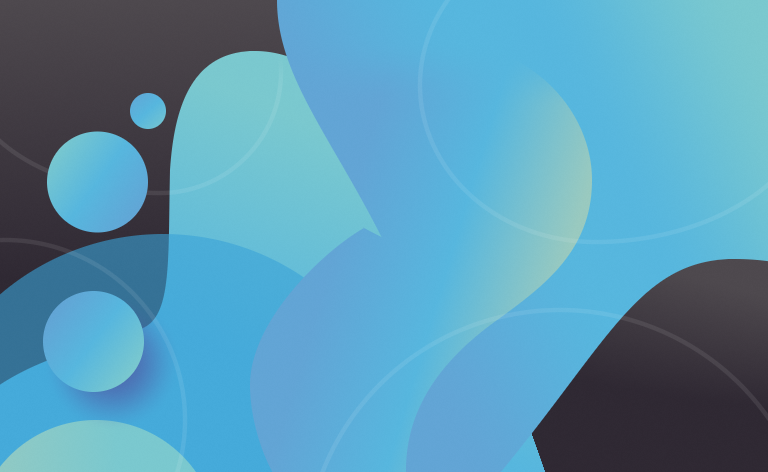
Reproduce this background procedurally as a WebGL 1 fragment shader.

```glsl
precision highp float;
// Layered blue and mint liquid shapes with floating balls and faint rings on charcoal.
uniform vec2 u_resolution;

// Layout units: the canvas is HEIGHT units high, y runs downwards.
const float HEIGHT = 4.72;
const float RING_WIDTH = 0.022;
const float RING_ALPHA = 0.085;
const float VEIL_ALPHA = 0.6;
const float SHADOW_ALPHA = 0.75;
const float GRAIN = 0.008;

const vec3 CHARCOAL = vec3(0.305, 0.285, 0.305);
const vec3 NIGHT = vec3(0.185, 0.16, 0.20);
const vec3 PERIWINKLE = vec3(0.385, 0.645, 0.835);
const vec3 SKY = vec3(0.34, 0.715, 0.87);
const vec3 MINT = vec3(0.48, 0.785, 0.81);
const vec3 SAGE = vec3(0.60, 0.79, 0.75);
const vec3 VEIL = vec3(0.225, 0.635, 0.845);
const vec3 SHADOW = vec3(0.31, 0.36, 0.65);

float hash(vec2 p) {
  vec3 q = fract(p.xyx * 0.1031);
  q += dot(q, q.yzx + 33.33);
  return fract((q.x + q.y) * q.z);
}

// Antialiased coverage of a signed distance, positive inside.
float cover(float d) {
  return clamp(d * u_resolution.y / HEIGHT + 0.5, 0.0, 1.0);
}

// Signed distance to a Bezier edge that descends from a to d, positive on its right.
float edge(vec2 p, vec2 a, vec2 b, vec2 c, vec2 d) {
  float lo = 0.0, hi = 1.0;
  vec2 q = a, tangent = d - a;
  for (int i = 0; i < 16; i++) {
    float t = 0.5 * (lo + hi), s = 1.0 - t;
    q = s * s * s * a + 3.0 * s * t * (s * b + t * c) + t * t * t * d;
    tangent = s * s * (b - a) + 2.0 * s * t * (c - b) + t * t * (d - c);
    if (q.y < p.y) lo = t; else hi = t;
  }
  return (p.x - q.x) * max(normalize(tangent).y, 0.05);
}

float disc(vec2 p, vec2 center, float radius) {
  return radius - length(p - center);
}

vec3 ramp(vec3 a, vec3 b, vec3 c, float t) {
  return mix(mix(a, b, clamp(t * 2.0, 0.0, 1.0)), c, clamp(t * 2.0 - 1.0, 0.0, 1.0));
}

// Pale ring whose left and right halves may have different widths.
float ring(vec2 p, vec2 center, float left, float right, float high) {
  vec2 radius = vec2(p.x < center.x ? left : right, high);
  vec2 q = (p - center) / radius;
  float d = (dot(q, q) - 1.0) / max(2.0 * length(q / radius), 0.01);
  return RING_ALPHA * cover(RING_WIDTH - abs(d));
}

void ball(inout vec3 col, vec2 p, vec2 center, float radius, vec2 axis) {
  float t = 0.5 + 0.5 * dot(p - center, axis) / radius;
  col = mix(col, ramp(PERIWINKLE, SKY, MINT, t), cover(disc(p, center, radius)));
}

float mintBlob(vec2 p) {
  float d;
  if (p.y < 1.7) d = edge(p, vec2(2.55, 0.51), vec2(1.9, 0.51), vec2(1.74, 1.1), vec2(1.7, 1.7));
  else if (p.y < 3.28) d = edge(p, vec2(1.7, 1.7), vec2(1.68, 2.6), vec2(1.72, 3.15), vec2(1.43, 3.28));
  else d = edge(p, vec2(1.43, 3.28), vec2(1.1, 3.45), vec2(0.5, 3.5), vec2(-0.05, 3.88));
  float bulge = max(p.x - 2.55, 0.0);
  return min(d, p.y - 0.51 - 0.5 * bulge * bulge);
}

float blueSheet(vec2 p) {
  float upper = edge(p, vec2(2.77, 0.0), vec2(2.77, 0.75), vec2(3.3, 1.35), vec2(3.82, 2.38));
  float lower = p.y < 3.85
    ? edge(p, vec2(3.64, 2.28), vec2(3.25, 2.5), vec2(2.5, 3.2), vec2(2.5, 3.85))
    : edge(p, vec2(2.5, 3.85), vec2(2.5, 4.15), vec2(2.6, 4.5), vec2(2.73, 4.73));
  float notch = p.y - 2.28 - 0.52 * (p.x - 3.64);
  float hill = edge(p, vec2(7.35, 2.59), vec2(6.4, 2.59), vec2(6.1, 3.4), vec2(5.0, 4.73));
  float rise = max(p.x - 7.35, 0.0);
  hill = min(hill, p.y - 2.59 - 0.2 * rise * rise);
  return min(max(upper, min(lower, notch)), -hill);
}

float frontWave(vec2 p) {
  if (p.y < 1.8) return -edge(p, vec2(4.4, 0.42), vec2(5.3, 0.42), vec2(5.92, 1.1), vec2(5.92, 1.8));
  if (p.y < 3.18) return -edge(p, vec2(5.92, 1.8), vec2(5.92, 2.5), vec2(5.45, 2.85), vec2(5.0, 3.18));
  return -edge(p, vec2(5.0, 3.18), vec2(4.4, 3.6), vec2(4.05, 4.1), vec2(4.06, 4.73));
}

void main() {
  vec2 p = vec2(gl_FragCoord.x, u_resolution.y - gl_FragCoord.y) * HEIGHT / u_resolution.y;

  // Charcoal ground, lit again towards the right
  vec3 col = mix(CHARCOAL, NIGHT, clamp(p.y / 2.8 - 0.27 * max(p.x - 3.0, 0.0) * step(2.0, p.y) * (4.9 - p.y) / 2.3, 0.0, 1.0));

  // Mint blob, translucent disc and lower mint disc
  col = mix(col, mix(MINT, SKY, clamp((p.y - 0.4 * p.x) / 2.6, 0.0, 1.0)), cover(mintBlob(p)));
  col = mix(col, VEIL, VEIL_ALPHA * cover(disc(p, vec2(1.63, 4.84), 2.5)));
  col = mix(col, mix(SAGE, MINT, clamp(p.x * 0.6 + 0.3, 0.0, 1.0)), cover(disc(p, vec2(0.96, 5.42), 1.22)));

  // Blue sheet, then the wave folded over it
  float along = p.x - 0.5 * p.y;
  vec3 sheet = mix(PERIWINKLE, SKY, smoothstep(2.2, 4.6, along));
  sheet = mix(sheet, MINT, smoothstep(5.2, 7.5, along));
  vec3 wave = ramp(PERIWINKLE, SKY, SAGE, (p.x + 0.3 * p.y - 4.1) / 2.35);
  sheet = mix(sheet, wave, cover(frontWave(p)) * smoothstep(0.4, 1.1, p.y));
  col = mix(col, sheet, cover(blueSheet(p)));

  // Faint rings
  float rings = ring(p, vec2(5.95, 0.85), 1.75, 2.24, 1.57) + ring(p, vec2(5.6, 5.65), 2.55, 2.55, 2.55);
  rings += ring(p, vec2(0.05, 4.2), 1.8, 1.8, 1.8);
  rings += ring(p, vec2(1.6, 0.72), 1.95, 1.21, 1.21) * smoothstep(0.5, 0.9, p.y);
  col = mix(col, vec3(1.0), rings);

  // Balls and the soft shadow of the lowest one
  col = mix(col, SHADOW, SHADOW_ALPHA * smoothstep(0.7, 0.15, length(p - vec2(1.12, 3.62))));
  ball(col, p, vec2(0.975, 1.82), 0.505, vec2(-0.75, -0.55));
  ball(col, p, vec2(0.935, 3.415), 0.505, vec2(0.8, 0.6));
  ball(col, p, vec2(1.48, 1.11), 0.18, vec2(0.45, 0.5));

  col += GRAIN * (hash(floor(p * 100.0)) - 0.5);
  gl_FragColor = vec4(col, 1.0);
}
```
